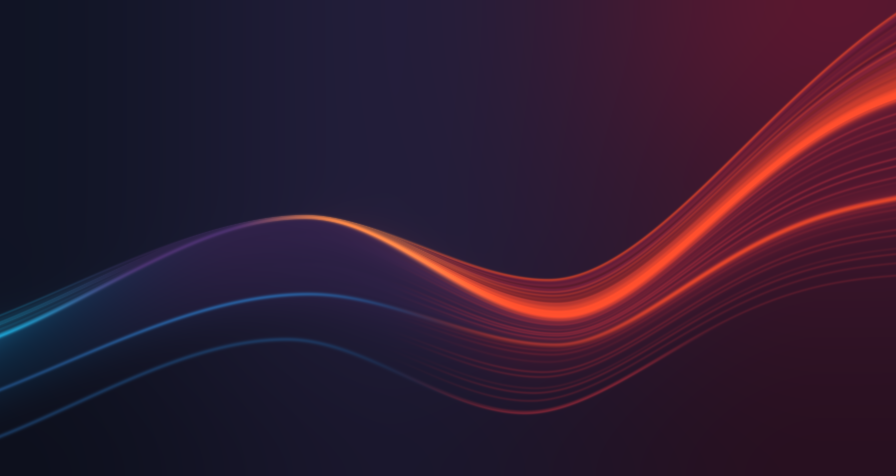
Give the GLSL for this background, as a Shadertoy shader.

```glsl
// Silky ribbons of light sweep over a dusk gradient, cool at left and fiery at right.
// Each ribbon edge is a wave with a crest, a valley and a rising tail; veils fill the
// space between two edges, and fine strands are blended from one edge to the next.

struct Wave {
    vec4 heights;  // left end, crest, valley, right end
    vec4 shape;    // crest x, valley x, tail slope, tail shoulder
};

const Wave TOP  = Wave(vec4(0.338, 0.544, 0.412, 0.971), vec4(0.341, 0.612, 0.90, 0.50));
const Wave MAIN = Wave(vec4(0.294, 0.544, 0.336, 0.792), vec4(0.341, 0.625, 0.54, 1.07));
const Wave MID  = Wave(vec4(0.181, 0.382, 0.275, 0.583), vec4(0.345, 0.620, 0.45, 2.00));
const Wave LOW  = Wave(vec4(0.083, 0.287, 0.132, 0.417), vec4(0.320, 0.586, 0.20, 2.20));

const vec3 NAVY   = vec3(0.065, 0.080, 0.145);
const vec3 INDIGO = vec3(0.130, 0.115, 0.225);
const vec3 PLUM   = vec3(0.200, 0.080, 0.160);
const vec3 CYAN   = vec3(0.100, 0.540, 0.700);
const vec3 BLUE   = vec3(0.160, 0.390, 0.650);
const vec3 TEAL   = vec3(0.050, 0.190, 0.310);
const vec3 VIOLET = vec3(0.220, 0.140, 0.320);
const vec3 WINE   = vec3(0.360, 0.090, 0.190);
const vec3 AMBER  = vec3(1.000, 0.550, 0.280);
const vec3 EMBER  = vec3(0.960, 0.290, 0.160);
const vec3 ROSE   = vec3(0.680, 0.170, 0.230);

float hash(vec2 p) {
    return fract(sin(dot(p, vec2(127.1, 311.7))) * 43758.5);
}

float noise(vec2 p) {
    vec2 i = floor(p), f = fract(p);
    f = f * f * (3.0 - 2.0 * f);
    return mix(mix(hash(i), hash(i + vec2(1, 0)), f.x),
               mix(hash(i + vec2(0, 1)), hash(i + vec2(1, 1)), f.x), f.y);
}

float ease(float t) { return t * t * (3.0 - 2.0 * t); }

float waveHeight(float x, Wave w) {
    vec4 h = w.heights, s = w.shape;
    if (x < s.x) {
        float t = x / s.x;
        return mix(h.x, h.y, ease(t)) + 0.75 * s.x * t * (1.0 - t) * (1.0 - t);
    }
    if (x < s.y) return mix(h.y, h.z, ease((x - s.x) / (s.y - s.x)));
    float t = (x - s.y) / (1.0 - s.y), r = 1.0 - t;
    return h.z + (h.w - h.z) * (ease(t) - s.z * t * t * r + s.w * t * t * r * r);
}

// Signed distance in canvas heights, positive above the wave
float above(vec2 uv, Wave w) {
    float y = waveHeight(uv.x, w);
    float slope = (waveHeight(uv.x + 0.002, w) - y) / 0.002;
    return (uv.y - y) / length(vec2(1.0, slope * iResolution.y / iResolution.x));
}

float line(float d, float width) { return exp(-d * d / (width * width)); }

// Fine lines of uneven brightness spread between two waves
float strands(vec2 uv, Wave a, Wave b, int count, float seed) {
    float sum = 0.0;
    for (int i = 0; i < count; i++) {
        float k = float(i);
        float t = (k + 0.2 + 0.6 * hash(vec2(k, seed))) / float(count);
        Wave w = Wave(mix(a.heights, b.heights, t), mix(a.shape, b.shape, t));
        sum += line(above(uv, w), 0.0028) * mix(0.15, 1.0, hash(vec2(seed, k + 7.0)));
    }
    return min(sum, 1.0);
}

vec3 background(vec2 uv) {
    vec3 col = mix(NAVY, INDIGO, smoothstep(0.0, 0.45, uv.x));
    col = mix(col, PLUM, smoothstep(0.42, 0.92, uv.x));
    col *= mix(0.78, 1.0, smoothstep(0.0, 0.55, uv.y));
    vec2 q = (uv - vec2(0.93, 1.0)) / vec2(0.28, 0.40);
    return col + vec3(0.15, 0.012, 0.025) * exp(-dot(q, q));
}

vec3 ridgeColor(float x) {
    vec3 col = mix(CYAN, VIOLET * 1.35, smoothstep(0.0, 0.17, x));
    col = mix(col, AMBER, smoothstep(0.25, 0.39, x));
    return mix(col, EMBER, smoothstep(0.43, 0.60, x));
}

void mainImage(out vec4 fragColor, in vec2 fragCoord) {
    vec2 uv = fragCoord / iResolution.xy;
    float x = uv.x, px = 1.0 / iResolution.y;
    float dTop = above(uv, TOP), dMain = above(uv, MAIN);
    float dMid = above(uv, MID), dLow = above(uv, LOW);
    float warm = smoothstep(0.42, 0.60, x), cool = 1.0 - smoothstep(0.30, 0.55, x);
    vec3 col = background(uv);

    // Translucent veils below the main ridge
    float underMain = smoothstep(px, -px, dMain);
    float rise = clamp(dMid / max(dMid - dMain, 0.001), 0.0, 1.0);
    vec3 veil = mix(TEAL, VIOLET, smoothstep(0.0, 0.28, x));
    veil = mix(veil, WINE, smoothstep(0.42, 0.75, x));
    float silk = 0.75 + 0.5 * (noise(vec2(rise * 16.0, x * 4.0)) - 0.5) * smoothstep(0.2, 0.7, x);
    col = mix(col, veil, underMain * smoothstep(-px, px, dMid) * mix(0.40, 0.95, rise) * silk);
    float fall = clamp(dLow / max(dLow - dMid, 0.001), 0.0, 1.0);
    vec3 lowVeil = mix(mix(TEAL, VIOLET, smoothstep(0.0, 0.4, x)), WINE, warm);
    col = mix(col, lowVeil, smoothstep(px, -px, dMid) * fall * fall * mix(0.38, 0.50, warm));

    // Cool lower edges and their warm tails
    col = mix(col, BLUE, line(dMid, 0.0042) * cool * mix(0.55, 0.85, smoothstep(0.0, 0.25, x)));
    col = mix(col, BLUE * 0.75, line(dLow, 0.0045) * cool * 0.60);
    col = mix(col, ROSE, line(dLow, 0.003) * smoothstep(0.42, 0.6, x) * (1.0 - smoothstep(0.68, 0.82, x)) * 0.55);
    col = mix(col, ROSE, strands(uv, MAIN, MID, 11, 3.0) * warm * 0.50);
    col = mix(col, ROSE * 0.85, strands(uv, MID, LOW, 9, 5.0) * warm * 0.42);
    float tail = smoothstep(0.60, 0.80, x);
    col = mix(col, ROSE, exp(-abs(dMid) / 0.018) * tail * 0.45);
    col = mix(col, EMBER, line(dMid, 0.0055) * mix(warm * 0.35, 0.85, tail));

    // Burning band between the main ridge and the top edge
    float f = clamp(dMain / max(dMain - dTop, 0.001), 0.0, 1.0);
    float band = smoothstep(-px, px, dMain) * smoothstep(px, -px, dTop) * smoothstep(0.40, 0.52, x);
    float streak = noise(vec2(f * 18.0, x * 3.0));
    float heat = exp(-f * f * 6.0) * mix(0.72, 1.1, streak);
    vec3 fire = mix(WINE * (0.8 + 0.5 * streak), EMBER, clamp(heat, 0.0, 1.0));
    col = mix(col, fire, band * mix(0.95, 0.70, f));
    col = mix(col, ridgeColor(x), strands(uv, TOP, MAIN, 10, 9.0) * mix(0.40, 0.32, warm));
    col = mix(col, EMBER, line(dTop, 0.0028) * warm * 0.55);

    // Bright ridge with a soft halo
    float ridge = mix(0.0045, 0.009, smoothstep(0.33, 0.60, x));
    col = mix(col, ridgeColor(x), line(dMain, ridge) * mix(0.9, 0.65, smoothstep(0.65, 1.0, x)));
    col += EMBER * exp(-abs(dMain) / 0.025) * smoothstep(0.30, 0.50, x) * 0.12;
    col += CYAN * exp(-abs(dMain) / 0.03) * exp(-x * 14.0) * 0.20;
    fragColor = vec4(clamp(col, 0.0, 1.0), 1.0);
}
```
